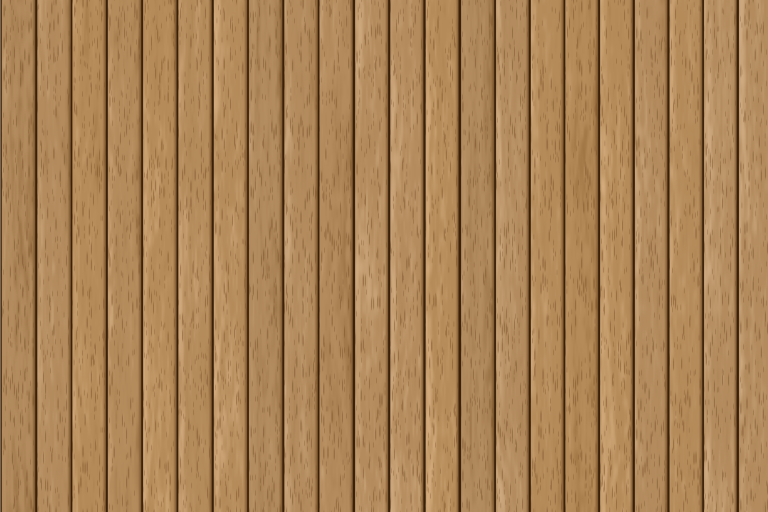
A WebGL 2 fragment shader for this texture:

```glsl
#version 300 es
precision highp float;
// Upright oak slats, about 22 across, parted by thin dark grooves.
// Each slat has its own hashed tone, leaning grain bands, fine fibres and
// short dark pores; its edges are rounded by a highlight and a shadow.
uniform vec2 u_resolution;
out vec4 fragColor;

const vec3 WOOD_DARK = vec3(0.60, 0.44, 0.255);
const vec3 WOOD_MID = vec3(0.705, 0.545, 0.36);
const vec3 WOOD_LIGHT = vec3(0.82, 0.67, 0.50);
const vec3 PORE = vec3(0.47, 0.31, 0.15);
const vec3 EDGE_SHADOW = vec3(0.44, 0.29, 0.13);
const vec3 GROOVE = vec3(0.22, 0.125, 0.04);
const vec3 WALL = vec3(0.49, 0.40, 0.31);
const float SLATS = 21.76;

float hash(vec2 p) {
  return fract(sin(dot(p, vec2(127.1, 311.7))) * 43758.5453);
}

float noise(vec2 p) {
  vec2 i = floor(p), f = fract(p);
  f = f * f * (3.0 - 2.0 * f);
  float low = mix(hash(i), hash(i + vec2(1, 0)), f.x);
  float high = mix(hash(i + vec2(0, 1)), hash(i + vec2(1, 1)), f.x);
  return mix(low, high, f.y);
}

// Horizontal position counted in slats; those on the right are a bit narrower.
float slatCoordinate(float x) {
  return SLATS * (x - 0.0013) + 0.389 * max(x - 0.6445, 0.0);
}

// Wavy growth rings cut at a slant, from -1 to 1.
float rings(vec2 p, float seed) {
  float lean = (hash(vec2(seed, 4.0)) - 0.5) * 1.6;
  float warp = noise(vec2(p.x * 1.5 + seed * 7.0, p.y * 0.35 + seed));
  return sin(p.x * 17.0 + p.y * lean + warp * 16.0);
}

// Long thin fibres at two scales, centred on zero.
float fibres(vec2 p, float seed) {
  float broad = noise(vec2(p.x * 7.0 + seed * 31.0, p.y * 0.5));
  float fine = noise(vec2(p.x * 19.0 + seed * 53.0, p.y * 2.6));
  return 0.5 * broad + 0.5 * fine - 0.5;
}

// Short dark dashes, one chance per stretched cell.
float pores(vec2 p, vec2 cells, float chance, float seed) {
  vec2 q = p * cells;
  q.y += hash(vec2(floor(q.x), seed)) * 9.0;
  vec2 id = floor(q) + seed * 41.0, f = fract(q);
  float across = smoothstep(0.5, 0.1, abs(f.x - 0.5));
  float along = smoothstep(0.0, 0.3, f.y) * smoothstep(1.0, 0.6, f.y);
  return across * along * step(1.0 - chance, hash(id));
}

vec3 woodColor(float tone) {
  vec3 lower = mix(WOOD_DARK, WOOD_MID, smoothstep(0.0, 0.5, tone));
  return mix(lower, WOOD_LIGHT, smoothstep(0.5, 1.0, tone));
}

vec3 slat(vec2 p, float seed) {
  float tone = 0.5 + 0.26 * (hash(vec2(seed, 1.0)) - 0.5);
  tone += 0.16 * (noise(vec2(seed * 5.0, p.y * 0.3)) - 0.5);
  tone += 0.055 * rings(p, seed) + 0.42 * fibres(p, seed);
  // Rounded face: lit on the left, falling off to the right
  tone += 0.17 * smoothstep(0.3, 0.08, p.x) - 0.10 * smoothstep(0.6, 1.0, p.x);
  vec3 color = woodColor(clamp(tone, 0.0, 1.0));
  float marks = pores(p, vec2(17.0, 2.2), 0.13, seed);
  marks = max(marks, 0.7 * pores(p, vec2(21.0, 4.5), 0.13, seed + 3.0));
  color = mix(color, PORE, 0.45 * marks);
  // A slight warm or cool cast per slat
  return color * (1.0 + (hash(vec2(seed, 2.0)) - 0.5) * vec3(0.02, 0.0, -0.06));
}

void main() {
  vec2 uv = gl_FragCoord.xy / u_resolution.x;
  float s = slatCoordinate(uv.x);
  float seed = floor(s);
  vec2 p = vec2(s - seed, uv.y * SLATS);
  float blur = 0.7 * SLATS / u_resolution.x;

  vec3 color = slat(p, seed);

  // Shaded right edge, then the groove, whose width varies a little
  color = mix(color, EDGE_SHADOW, 0.75 * smoothstep(0.86, 0.98, p.x));
  float joint = floor(s + 0.5);
  float halfWidth = 0.022 + 0.014 * hash(vec2(joint, 9.0));
  float groove = 1.0 - smoothstep(halfWidth - blur, halfWidth + blur, abs(s - joint));
  color = mix(color, GROOVE, groove);

  // Sliver of wall left of the first slat
  color = mix(color, WALL, smoothstep(blur, -blur, s));
  fragColor = vec4(color, 1.0);
}
```
